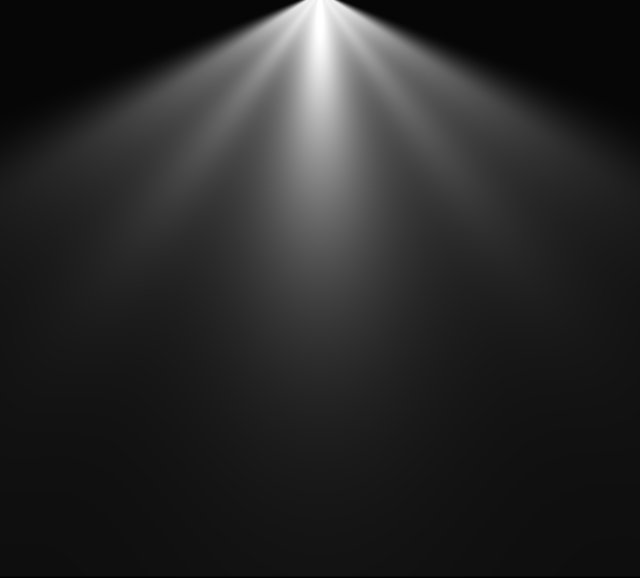
Reproduce this background procedurally as a WebGL 1 fragment shader.

```glsl
precision highp float;

uniform vec2 u_resolution;

const float BACKDROP = 0.024;
const float HAZE = 0.036;

// Soft bump of height one around a centre
float bump(float value, float center, float width) {
    float d = (value - center) / width;
    return exp(-d * d);
}

// Strength of the fan of rays, by angle from straight down
float rayFan(float angle) {
    float rays = 0.41 + 0.59 * bump(angle, 0.0, 0.28);
    for (int i = 0; i < 2; i++) {
        float side = float(i) * 2.0 - 1.0;
        rays += (0.20 - 0.02 * side) * bump(angle, 0.64 * side, 0.13);
        rays += 0.16 * bump(angle, 0.98 * side, 0.15);
    }
    return rays;
}

// Soft outer limits of the cone
float coneMask(float angle) {
    return 1.0 - smoothstep(0.98, 1.22, abs(angle));
}

// Loss of light with distance from the lamp
float falloff(float distance, float reach) {
    return exp(-pow(distance / reach, 1.5));
}

float spotlight(vec2 fromLamp) {
    float radius = length(fromLamp);
    float angle = atan(fromLamp.x, -fromLamp.y);
    float rays = rayFan(angle);
    float light = rays * falloff(radius, 0.38) + HAZE * (0.6 + 0.4 * rays);
    // White core at the lamp
    light = mix(light, 1.0, 0.85 * bump(radius, 0.0, 0.11));
    return BACKDROP + light * coneMask(angle);
}

void main() {
    vec2 point = gl_FragCoord.xy / u_resolution.y;
    float aspect = u_resolution.x / u_resolution.y;
    vec2 lamp = vec2(0.5 * aspect, 1.014);

    float light = spotlight(point - lamp);

    // Thin dark lower border
    light *= smoothstep(0.0, 0.005, point.y);

    gl_FragColor = vec4(vec3(clamp(light, 0.0, 1.0)), 1.0);
}
```
